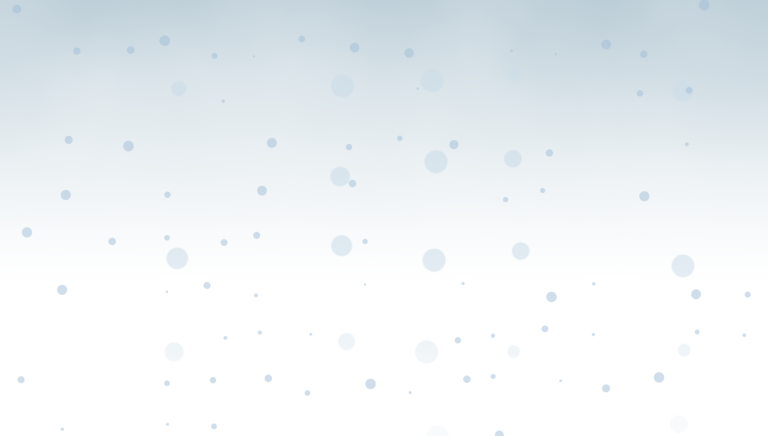
A WebGL 2 fragment shader for this background:

```glsl
#version 300 es
precision highp float;

uniform vec2 u_resolution;
out vec4 fragColor;

float hash(vec2 p) {
    vec3 q = fract(vec3(p.xyx) * 0.1031);
    q += dot(q, q.yzx + 33.33);
    return fract((q.x + q.y) * q.z);
}

float noise(vec2 p) {
    vec2 cell = floor(p);
    vec2 f = fract(p);
    f = f * f * (3.0 - 2.0 * f);
    return mix(mix(hash(cell), hash(cell + vec2(1, 0)), f.x),
               mix(hash(cell + vec2(0, 1)), hash(cell + vec2(1, 1)), f.x), f.y);
}

float fbm(vec2 p) {
    float sum = 0.0;
    float amplitude = 0.5;
    for (int i = 0; i < 4; i++) {
        sum += amplitude * noise(p);
        p = p * 2.03 + 17.0;
        amplitude *= 0.5;
    }
    return sum;
}

float glow(vec2 p, vec2 center, vec2 size) {
    vec2 d = (p - center) / size;
    return exp(-dot(d, d));
}

float disc(vec2 p, vec2 center, float radius, float softness) {
    return 1.0 - smoothstep(radius - softness, radius + softness, length(p - center));
}

// Sky fades from misty blue at the top to white
vec3 sky(vec2 p, float depth) {
    float fade = pow(clamp(1.0 - depth / 0.66, 0.0, 1.0), 1.3);
    float cloud = 0.84 + 0.32 * fbm(p * vec2(8.0, 7.0));
    cloud += 0.14 * glow(p, vec2(0.97, 0.12), vec2(0.16, 0.12));
    cloud += 0.10 * glow(p, vec2(0.74, 0.06), vec2(0.10, 0.10));
    cloud += 0.08 * glow(p, vec2(0.06, 0.03), vec2(0.12, 0.05));
    cloud += 0.08 * glow(p, vec2(0.49, 0.0), vec2(0.08, 0.06));
    cloud -= 0.14 * glow(p, vec2(0.32, 0.12), vec2(0.15, 0.08));
    return vec3(1.0) - vec3(0.235, 0.172, 0.138) * fade * cloud;
}

// Large pale flakes on a coarse jittered grid
float largeFlakes(vec2 p, float depth) {
    vec2 g = p * 9.0;
    vec2 cell = floor(g + 0.5);
    float column = abs(cell.x - 5.0);
    float keep = mod(cell.y, 3.0) == 2.0 ? 0.45 : 1.0;
    bool present = cell.y > 0.0 && column < 4.0 && column != 2.0
                && hash(cell + 41.0) < keep;
    vec2 jitter = vec2(hash(cell + 3.0), hash(cell + 11.0)) - 0.5;
    float radius = mix(0.06, 0.14, sqrt(hash(cell + 23.0)));
    if (column == 0.0) radius = 0.135;
    float opacity = mix(0.6, 0.13, smoothstep(0.5, 1.0, depth));
    return present ? opacity * disc(g, cell + jitter * 0.28, radius, 0.014) : 0.0;
}

// Small crisp flakes on a finer jittered grid
float smallFlakes(vec2 p) {
    vec2 g = p * 16.0;
    vec2 cell = vec2(floor(g.x), floor(g.y + 0.5));
    float keep = cell.y == 1.0 ? 0.8 : cell.y == 0.0 ? 0.12 : 0.46;
    vec2 jitter = vec2(hash(cell + 57.0), hash(cell + 71.0)) - 0.5;
    vec2 center = cell + vec2(0.5, 0.0) + jitter * vec2(0.46, 0.38);
    float radius = mix(0.02, 0.112, hash(cell + 83.0));
    return hash(cell + 97.0) < keep ? 0.5 * disc(g, center, radius, 0.016) : 0.0;
}

void main() {
    vec2 p = vec2(gl_FragCoord.x, u_resolution.y - gl_FragCoord.y) / u_resolution.x;
    float depth = 1.0 - gl_FragCoord.y / u_resolution.y;

    vec3 color = sky(p, depth);
    color = mix(color, vec3(0.80, 0.865, 0.91), largeFlakes(p, depth));
    color = mix(color, vec3(0.63, 0.745, 0.84), smallFlakes(p));
    fragColor = vec4(color, 1.0);
}
```
